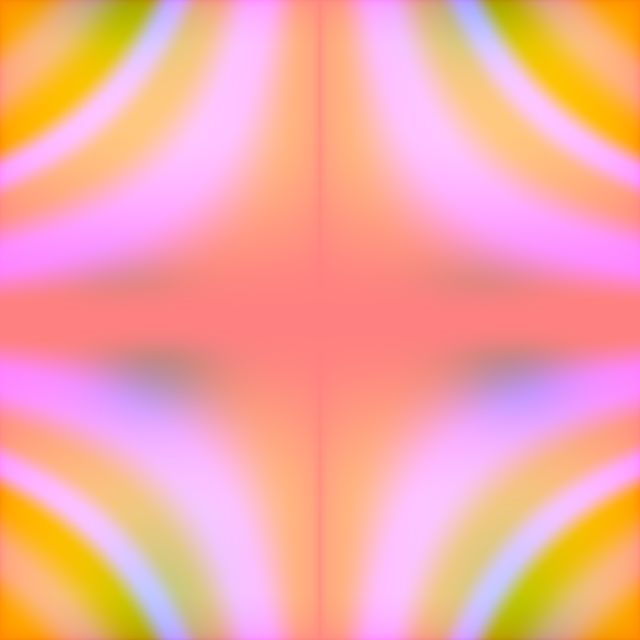
A Shadertoy shader for this background:

```glsl
// Four mirrored fans of soft pastel bands around a coral cross.
// Blue follows the hyperbolas |x*y| = const, green swells inside each
// quadrant, and red fades in soft patches along two upright columns.

const float PI = 3.14159;

// Soft bell of height 1 at the centre.
float bell(float value, float centre, float width) {
    float d = (value - centre) / width;
    return exp(-d * d);
}

// Pink and orange bands, by hyperbolic distance from the axes.
float blueBands(float u) {
    float blue = 0.5;
    blue += 0.5 * smoothstep(0.045, 0.17, u);
    blue -= 0.5 * smoothstep(0.21, 0.335, u);
    blue += 0.5 * smoothstep(0.365, 0.445, u);
    blue -= smoothstep(0.46, 0.55, u);
    blue += 0.5 * smoothstep(0.57, 0.72, u);
    blue -= 0.5 * smoothstep(0.75, 0.90, u);
    return blue;
}

// Steep rise off the vertical axis and the borders, slow rise off the horizontal.
float greenSwell(vec2 a) {
    float across = pow(max(sin(PI * a.x), 0.0), 0.25);
    float upward = smoothstep(0.0, 0.62, a.y);
    float border = pow(clamp(7.0 * (1.0 - a.y), 0.0, 1.0), 0.3);
    return 0.5 + 0.285 * across * upward * border;
}

// Patches of missing red, with columns leaning opposite ways in each quadrant.
float redFade(vec2 p) {
    float column = bell(abs(p.x), 0.557 - 0.045 * sign(p.x * p.y), 0.20);
    float rows = 0.33 * bell(p.y, 1.0, 0.17)
               + 0.10 * bell(p.y, 0.12, 0.10)
               + 0.26 * bell(p.y, -0.18, 0.15)
               + 0.29 * bell(p.y, -1.0, 0.34);
    return column * rows * smoothstep(0.0, 0.13, abs(p.y));
}

void mainImage(out vec4 fragColor, in vec2 fragCoord) {
    vec2 p = 2.0 * fragCoord / iResolution.xy - 1.0;
    vec2 a = abs(p);

    float red = 1.0 - redFade(p);
    float green = greenSwell(a);
    float blue = blueBands(a.x * a.y);

    fragColor = vec4(clamp(vec3(red, green, blue), 0.0, 1.0), 1.0);
}
```
